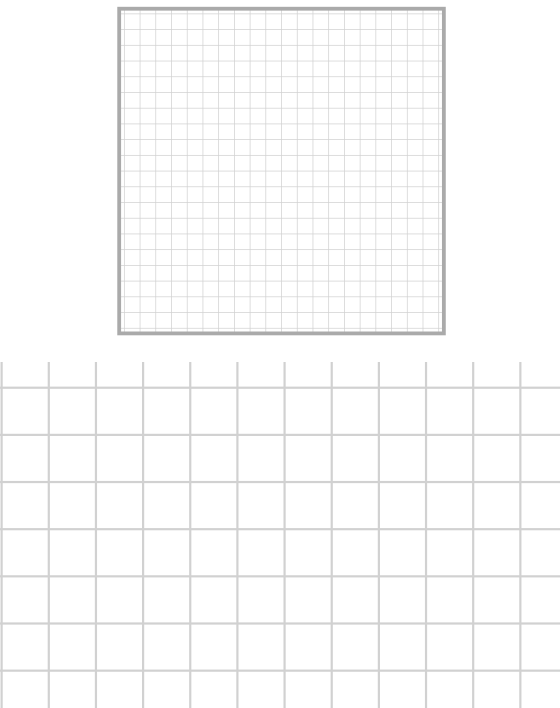
Top: the whole. Bottom: its middle third, enlarged.
Reproduce this pattern procedurally as a Shadertoy shader.

```glsl
// Share of a pixel, centred at x, that lies within halfWidth of zero
vec2 bandCoverage(vec2 x, float halfWidth, float pixel) {
    vec2 low = clamp(x - 0.5 * pixel, -halfWidth, halfWidth);
    vec2 high = clamp(x + 0.5 * pixel, -halfWidth, halfWidth);
    return (high - low) / pixel;
}

float squareCoverage(vec2 p, float halfSize, float pixel) {
    vec2 inside = bandCoverage(p, halfSize, pixel);
    return inside.x * inside.y;
}

void mainImage(out vec4 fragColor, in vec2 fragCoord) {
    // Canvas height is one unit, measured from the centre of the sheet
    float pixel = 1.0 / iResolution.y;
    vec2 p = (fragCoord - 0.5 * iResolution.xy) * pixel - vec2(0.0044, 0.0056);

    // Thin ruled lines, one of them through the centre on each axis
    float pitch = 0.04543;
    vec2 toLine = (fract(p / pitch + 0.5) - 0.5) * pitch;
    vec2 ruled = bandCoverage(toLine, 0.00106, pixel);
    float grid = 1.0 - (1.0 - ruled.x) * (1.0 - ruled.y);

    // Thick square frame that ends the grid
    float outer = squareCoverage(p, 0.4747, pixel);
    float inner = squareCoverage(p, 0.4637, pixel);

    vec3 paper = vec3(1.0);
    vec3 lineGray = vec3(0.82);
    vec3 frameGray = vec3(0.667);

    vec3 color = mix(paper, frameGray, outer);
    color = mix(color, mix(paper, lineGray, grid), inner);
    fragColor = vec4(color, 1.0);
}
```
